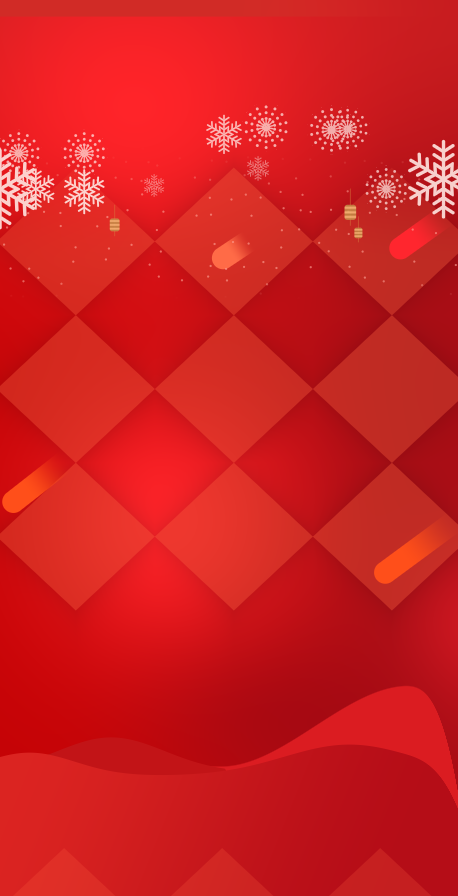
Reproduce this background procedurally as a WebGL 1 fragment shader.

```glsl
precision highp float;
// Festive red backdrop: glowing gradient, diamond lattice, snowflakes, comets and layered waves.
uniform vec2 u_resolution;

// Antialiased coverage of a signed distance
float fill(float d) { return clamp(0.5 - d * u_resolution.y, 0.0, 1.0); }

float glow(vec2 p, vec2 center, vec2 radius) {
  vec2 q = (p - center) / radius;
  return exp(-dot(q, q));
}

vec2 hash22(vec2 p) {
  vec3 h = fract(p.xyx * vec3(0.1031, 0.103, 0.0973));
  h += dot(h, h.yzx + 33.33);
  return fract((h.xx + h.yz) * h.zy);
}

float segment(vec2 p, vec2 a, vec2 b) {
  vec2 ab = b - a;
  return length(p - a - ab * clamp(dot(p - a, ab) / dot(ab, ab), 0.0, 1.0));
}

// Distance to a lattice of diamonds, first row at center
float diamonds(vec2 p, vec2 center, float rows) {
  vec2 q = p - center;
  q.x = mod(q.x + 0.0882, 0.1764) - 0.0882;
  q.y -= 0.1647 * clamp(floor(q.y / 0.1647 + 0.5), 0.0, rows - 1.0);
  return (abs(q.x) / 0.0882 + abs(q.y) / 0.0825 - 1.0) * 0.0603;
}

// Fold the plane into one mirrored sector of a star
vec2 foldStar(vec2 q, float arms) {
  float sector = 6.28319 / arms;
  float a = mod(atan(q.x, q.y) + sector * 0.5, sector) - sector * 0.5;
  return length(q) * vec2(cos(a), abs(sin(a)));
}

float snowflake(vec2 p, vec2 center, float r) {
  vec2 q = foldStar(p - center, 6.0) / r;
  float d = segment(q, vec2(0.0), vec2(1.0, 0.0));
  for (int i = 0; i < 3; i++) {
    float x = 0.25 + 0.24 * float(i);
    d = min(d, segment(q, vec2(x, 0.0), vec2(x + 0.16, 0.25)));
  }
  return fill((d - 0.045) * r);
}

// Ring of dotted rays around a small star
float burst(vec2 p, vec2 center, float r) {
  vec2 q = foldStar(p - center, 14.0) / r;
  float dots = length(vec2(mod(q.x, 0.24) - 0.12, q.y)) - 0.06;
  dots = max(dots, q.x - 1.0);
  float star = segment(q, vec2(0.0), vec2(0.32, 0.0)) - 0.03;
  return 0.8 * fill(min(dots, star) * r);
}

// Rounded streak fading from head to tail
vec3 comet(vec3 col, vec2 p, vec2 head, vec2 tail, vec3 tint) {
  vec2 axis = tail - head;
  float t = clamp(dot(p - head, axis) / dot(axis, axis), 0.0, 1.0);
  float body = fill(segment(p, head, tail) - 0.0125);
  return mix(col, tint, body * (1.0 - smoothstep(0.25, 1.0, t)));
}

vec3 lantern(vec3 col, vec2 p, vec2 center, float r) {
  vec2 q = p - center;
  float body = length(max(abs(q) - r * vec2(0.5, 0.8), 0.0)) - r * 0.5;
  float thread = segment(q, vec2(0.0, -4.0 * r), vec2(0.0, 2.2 * r)) - 0.0005;
  col = mix(col, vec3(0.85, 0.5, 0.25), 0.5 * fill(thread));
  return mix(col, vec3(0.86, 0.62, 0.36) + 0.1 * cos(q.y / r * 8.0), 0.9 * fill(body));
}

void main() {
  // Height is one unit, y runs downward
  vec2 p = vec2(gl_FragCoord.x, u_resolution.y - gl_FragCoord.y) / u_resolution.y;

  // Base gradient and glows
  vec3 col = mix(vec3(0.77, 0.01, 0.02), vec3(0.66, 0.05, 0.08), smoothstep(0.05, 0.48, p.x));
  col = mix(col, vec3(0.77, 0.11, 0.12), 1.0 - smoothstep(0.0, 0.3, p.y));
  col = mix(col, vec3(1.0, 0.14, 0.16), glow(p, vec2(0.15, 0.12), vec2(0.22, 0.19)));
  col = mix(col, vec3(1.0, 0.14, 0.16), glow(p, vec2(0.185, 0.58), vec2(0.15, 0.16)));
  col = mix(col, vec3(0.84, 0.1, 0.14), 0.8 * glow(p, vec2(0.53, 0.7), vec2(0.08, 0.1)));
  col = mix(col, vec3(0.62, 0.03, 0.07), 0.6 * glow(p, vec2(0.33, 0.8), vec2(0.15, 0.08)));
  col = mix(col, vec3(0.82, 0.17, 0.15), fill(p.y - 0.0185) * (1.0 - smoothstep(0.25, 0.5, p.x)));

  // Diamond lattice with a soft shadow
  float lattice = diamonds(p, vec2(0.0846, 0.2695), 3.0);
  float visible = mix(0.35, 1.0, smoothstep(0.18, 0.3, p.y + 0.1 * glow(p, vec2(0.26, 0.22), vec2(0.08))));
  col *= 1.0 - 0.1 * visible * exp(-max(lattice, 0.0) * 60.0);
  col = mix(col, vec3(1.0, 0.38, 0.25), 0.36 * visible * fill(lattice));

  // Comets
  col = comet(col, p, vec2(0.015, 0.56), vec2(0.075, 0.513), vec3(1.0, 0.31, 0.1));
  col = comet(col, p, vec2(0.43, 0.639), vec2(0.51, 0.58), vec3(1.0, 0.31, 0.1));
  col = comet(col, p, vec2(0.447, 0.277), vec2(0.5, 0.239), vec3(1.0, 0.15, 0.18));
  col = comet(col, p, vec2(0.249, 0.288), vec2(0.279, 0.268), vec3(1.0, 0.42, 0.28));

  // Scattered snow
  vec2 cell = floor(p / 0.019), h = hash22(cell + 7.0);
  float speck = fill(length(p - (cell + 0.2 + 0.6 * h) * 0.019) - 0.0012) * step(0.52, fract(h.x * 7.0 + h.y * 5.0));
  col = mix(col, vec3(1.0, 0.65, 0.6), 0.6 * speck * smoothstep(0.16, 0.23, p.y) * (1.0 - smoothstep(0.31, 0.335, p.y)));

  // Lanterns
  col = lantern(col, p, vec2(0.128, 0.251), 0.0055);
  col = lantern(col, p, vec2(0.391, 0.237), 0.0065);
  col = lantern(col, p, vec2(0.4, 0.26), 0.0045);

  // Snowflakes and bursts
  float snow = max(snowflake(p, vec2(0.495, 0.2), 0.042), snowflake(p, vec2(0.0, 0.211), 0.043));
  snow = max(snow, max(snowflake(p, vec2(0.04, 0.211), 0.022), snowflake(p, vec2(0.094, 0.214), 0.024)));
  snow = max(snow, 0.85 * snowflake(p, vec2(0.25, 0.15), 0.021));
  snow = max(snow, 0.5 * max(snowflake(p, vec2(0.288, 0.188), 0.013), snowflake(p, vec2(0.172, 0.207), 0.012)));
  snow = max(snow, max(burst(p, vec2(0.297, 0.142), 0.027), burst(p, vec2(0.37, 0.145), 0.027)));
  snow = max(snow, max(burst(p, vec2(0.388, 0.144), 0.025), burst(p, vec2(0.431, 0.211), 0.026)));
  snow = max(snow, max(burst(p, vec2(0.094, 0.171), 0.026), burst(p, vec2(0.021, 0.171), 0.026)));
  col = mix(col, vec3(1.0, 0.9, 0.88), 0.9 * snow);

  // Waves from back to front
  float drop = max(p.x - 0.449, 0.0) / 0.064;
  float crest = 0.8555 - 0.09 * smoothstep(0.247, 0.456, p.x) + 0.13 * drop * drop * drop;
  float hill = 0.862 - 0.039 * exp(-pow(abs(p.x - 0.124) / 0.085, 2.0)) + 0.3 * smoothstep(0.25, 0.3, p.x);
  float front = 0.866 - 0.026 * exp(-pow(abs(p.x - 0.033) / 0.072, 2.0))
    - 0.035 * exp(-pow(abs(p.x - 0.39) / 0.104, 2.0)) + 0.05 * drop * drop * drop;
  col = mix(col, vec3(0.86, 0.11, 0.13), fill((crest - p.y) * 0.7));
  col = mix(col, vec3(0.76, 0.08, 0.09), fill(hill - p.y));
  vec3 frontTint = mix(vec3(0.86, 0.14, 0.13), vec3(0.71, 0.05, 0.09), smoothstep(0.0, 0.5, p.x + 0.4 * (p.y - 0.87)));
  col = mix(col, frontTint, fill(front - p.y));
  col = mix(col, vec3(1.0, 0.38, 0.25), 0.22 * fill(diamonds(p, vec2(0.0716, 1.029), 1.0)));

  gl_FragColor = vec4(col, 1.0);
}
```
